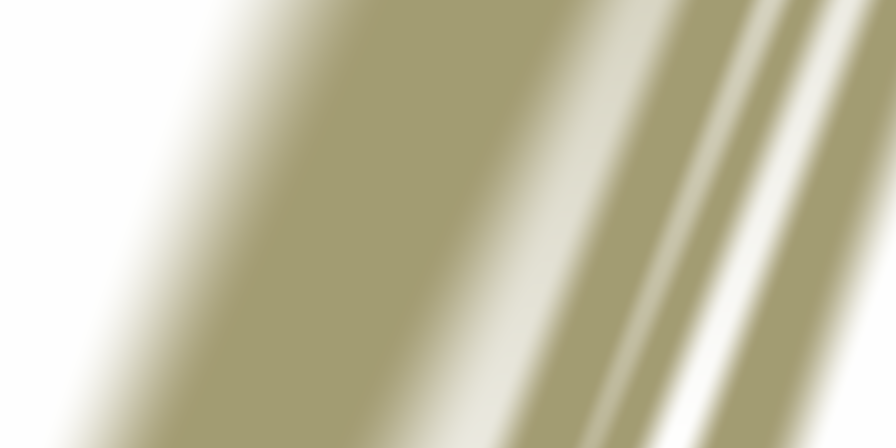
Write a WebGL 2 fragment shader that draws this background.

```glsl
#version 300 es
precision highp float;
// Soft slanted folds of olive cloth lit by white light.
// Each fold is a smooth profile across x whose stops slide linearly
// from the bottom to the top of the canvas; the lights are then layered.

uniform vec2 u_resolution;
out vec4 fragColor;

const vec3 OLIVE = vec3(0.637, 0.610, 0.447);
const vec3 WHITE = vec3(0.998, 0.998, 0.996);

// Soft step whose start and end slide from bottom to top.
float slantedEdge(vec2 p, vec2 bottom, vec2 top) {
    vec2 stops = mix(bottom, top, p.y);
    return smoothstep(stops.x, stops.y, p.x);
}

// Streak of light: stops are rise start, rise end, fall start, fall end.
// Strength holds the brightness at the bottom and at the top.
float slantedStreak(vec2 p, vec4 bottom, vec4 top, vec2 strength) {
    float rise = slantedEdge(p, bottom.xy, top.xy);
    float fall = slantedEdge(p, bottom.zw, top.zw);
    return rise * (1.0 - fall) * mix(strength.x, strength.y, p.y);
}

// Combine two lights without exceeding full white.
float screenLight(float a, float b) {
    return 1.0 - (1.0 - a) * (1.0 - b);
}

void main() {
    vec2 p = gl_FragCoord.xy / u_resolution;

    // Open white areas on both sides
    float light = 1.0 - slantedEdge(p, vec2(0.039, 0.200), vec2(0.225, 0.437));
    light = screenLight(light, slantedEdge(p, vec2(0.849, 0.922), vec2(1.015, 1.100)));

    // Broad fold beside the main band
    light = screenLight(light, slantedStreak(p,
        vec4(0.371, 0.525, 0.535, 0.589),
        vec4(0.618, 0.720, 0.732, 0.784), vec2(0.78, 0.58)));

    // Thin crease
    light = screenLight(light, slantedStreak(p,
        vec4(0.635, 0.657, 0.660, 0.683),
        vec4(0.828, 0.858, 0.862, 0.893), vec2(0.27, 0.55)));

    // Bright narrow gap
    light = screenLight(light, slantedStreak(p,
        vec4(0.700, 0.745, 0.757, 0.800),
        vec4(0.900, 0.945, 0.949, 0.992), vec2(1.0, 0.80)));

    fragColor = vec4(mix(OLIVE, WHITE, light), 1.0);
}
```
